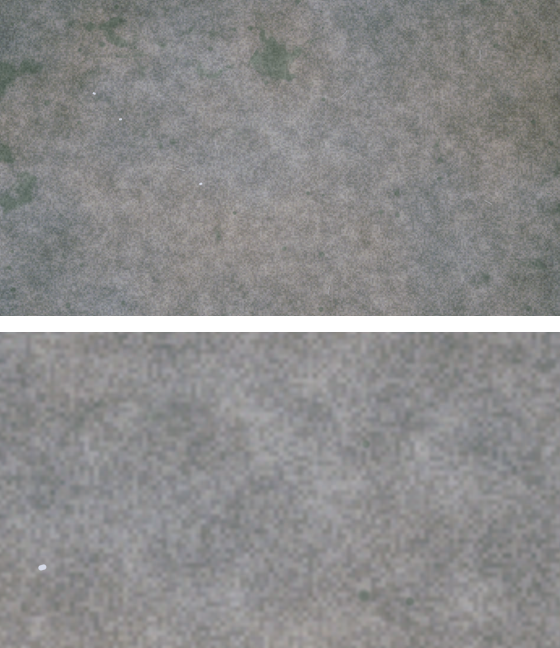
Top, the full canvas; bottom, a detail of the centre.
Write a Shadertoy shader that draws this texture.

```glsl
// Worn grey felt-like surface with fine grain, faint mottling, green moss stains and stray lint.

const vec3 STONE_GREY = vec3(0.531, 0.526, 0.530);
const vec3 MOSS_GREEN = vec3(0.335, 0.405, 0.355);
const vec3 LINT_WHITE = vec3(0.86, 0.88, 0.94);
const vec3 WARM_SHIFT = vec3(0.022, 0.001, -0.020);
const vec3 GREEN_SHIFT = vec3(-0.016, 0.008, -0.006);

// Sine-free hashes
float hash1(vec2 p) {
    vec3 q = fract(vec3(p.xyx) * 0.1031);
    q += dot(q, q.yzx + 33.33);
    return fract((q.x + q.y) * q.z);
}

vec2 hash2(vec2 p) {
    return vec2(hash1(p + 17.3), hash1(p + 71.9));
}

float valueNoise(vec2 p) {
    vec2 cell = floor(p), f = fract(p);
    f = f * f * (3.0 - 2.0 * f);
    float low = mix(hash1(cell), hash1(cell + vec2(1, 0)), f.x);
    float high = mix(hash1(cell + vec2(0, 1)), hash1(cell + vec2(1, 1)), f.x);
    return mix(low, high, f.y);
}

float fbm(vec2 p, int octaves) {
    float sum = 0.0, weight = 0.5, total = 0.0;
    for (int i = 0; i < octaves; i++) {
        sum += weight * valueNoise(p);
        total += weight;
        weight *= 0.55;
        p = mat2(1.6, 1.2, -1.2, 1.6) * p + 11.7;
    }
    return sum / total;
}

// Soft round region, 1 at the centre
float region(vec2 p, vec2 centre, vec2 radius) {
    vec2 d = (p - centre) / radius;
    return exp(-dot(d, d));
}

// Ragged stains, thicker where the density is high
float mossStains(vec2 p, float density) {
    vec2 warp = vec2(fbm(p * 9.0, 3), fbm(p * 9.0 + 40.0, 3)) - 0.5;
    float field = fbm(p * 13.0 + warp * 1.8 + 5.0, 4);
    float limit = mix(0.76, 0.52, density);
    return smoothstep(limit - 0.05, limit + 0.16, field);
}

// Sparse soft dots, one candidate per grid cell
float scatterDots(vec2 p, float scale, float chance) {
    vec2 q = p * scale, cell = floor(q);
    vec2 centre = 0.25 + 0.5 * hash2(cell);
    float radius = mix(0.07, 0.20, hash1(cell + 5.1));
    float present = step(hash1(cell + 9.7), chance);
    return present * (1.0 - smoothstep(radius * 0.4, radius * 1.2, length(fract(q) - centre)));
}

float segmentDistance(vec2 p, vec2 a, vec2 b) {
    vec2 ab = b - a;
    return length(p - a - ab * clamp(dot(p - a, ab) / dot(ab, ab), 0.0, 1.0));
}

// Short pale hairs and a few bright flecks
float lint(vec2 p, float aspect, float pixel) {
    float cover = 0.0;
    for (int i = 0; i < 8; i++) {
        vec2 seed = vec2(float(i) * 3.7 + 2.0, 8.0);
        vec2 start = hash2(seed) * vec2(aspect, 1.0);
        float angle = 6.2832 * hash1(seed + 4.0);
        bool fleck = i < 3;
        float size = fleck ? 0.003 : 0.024;
        float width = fleck ? 0.0025 : 0.0008;
        float d = segmentDistance(p, start, start + size * vec2(cos(angle), sin(angle)));
        float strength = fleck ? 0.9 : 0.3;
        cover = max(cover, strength * (1.0 - smoothstep(width - pixel * 0.5, width + pixel, d)));
    }
    return cover;
}

void mainImage(out vec4 fragColor, in vec2 fragCoord) {
    vec2 p = fragCoord / iResolution.y;
    float aspect = iResolution.x / iResolution.y;
    float pixel = 1.0 / iResolution.y;

    // Uneven light, dim towards the sides and the top
    vec2 side = vec2(p.x / aspect, p.y) - vec2(0.46, 0.42);
    float light = 0.027 - 0.33 * dot(side * side, vec2(1.0, 0.42));

    // Mottling and grain
    float clouds = fbm(p * 5.0, 4) - 0.5;
    float mottle = fbm(p * 26.0 + 3.0, 3) - 0.5;
    float fibre = valueNoise(p * 88.0) - 0.5;
    float grain = valueNoise(p * 195.0 + 7.0) - 0.5;
    float tone = light + 0.10 * clouds + 0.13 * mottle + 0.045 * fibre + 0.11 * grain;

    // Slow drifts between warm, cool and green greys
    float warmth = 2.6 * (fbm(p * 3.5 + 21.0, 3) - 0.5) + 0.7 * side.x;
    float greenness = smoothstep(0.02, -0.10, tone);
    vec3 color = STONE_GREY + tone + WARM_SHIFT * warmth + GREEN_SHIFT * greenness;
    color += 0.035 * (vec3(hash2(floor(p * 200.0)), valueNoise(p * 160.0)) - 0.5) * vec3(0.5, 0.3, 1.0);

    // Moss gathers at the upper left, the left edge and the lower right
    float density = region(p, vec2(0.48, 0.90), vec2(0.30, 0.16));
    density += 0.8 * region(p, vec2(0.92, 0.86), vec2(0.22, 0.13));
    density += 0.9 * region(p, vec2(0.0, 0.60), vec2(0.13, 0.45));
    density += 0.7 * region(p, vec2(1.70, 0.25), vec2(0.20, 0.20));
    density = clamp(density, 0.0, 1.0);
    float moss = 0.62 * mossStains(p, density);
    moss = max(moss, 0.55 * scatterDots(p, 17.0, 0.06 + 0.14 * density));
    color = mix(color, MOSS_GREEN + 0.6 * tone, moss);

    color = mix(color, LINT_WHITE, lint(p, aspect, pixel));
    fragColor = vec4(color, 1.0);
}
```
